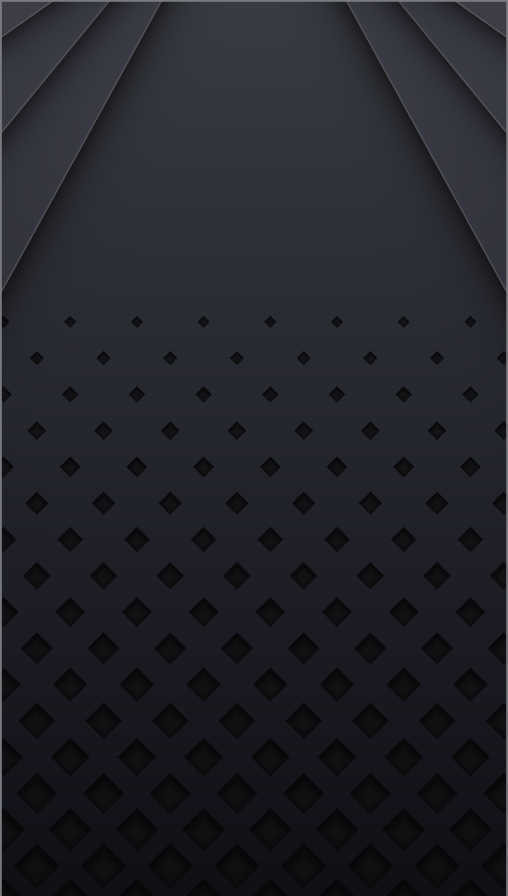
A Shadertoy shader for this background:

```glsl
// Dark slate backdrop: growing diamond cutouts below, layered corner panels above.

// Signed distance to a diamond of half-diagonal r
float diamond(vec2 p, float r) {
    return (abs(p.x) + abs(p.y) - r) * 0.7071;
}

// Staggered rows of recessed diamonds that grow downwards
vec3 addCutouts(vec3 color, vec2 p, float t, float pixel) {
    const vec2 cell = vec2(0.1313, 0.0714);
    const vec2 first = vec2(0.0069, 0.6336);
    float nearest = round((p.y - first.y) / cell.y);
    for (float k = -1.0; k <= 1.0; k++) {
        float row = nearest + k;
        if (row < 0.0) continue;
        float r = 0.0118 + 0.0022 * row;
        float x = p.x - first.x - 0.5 * cell.x * mod(row, 2.0);
        vec2 q = vec2(mod(x + 0.5 * cell.x, cell.x) - 0.5 * cell.x,
                      p.y - first.y - row * cell.y);
        // The inner shadow falls from the upper edges
        float depth = -diamond(q - vec2(0.0, 0.15 * r), r);
        vec3 fill = mix(vec3(0.036, 0.037, 0.043), vec3(0.078, 0.080, 0.086),
                        smoothstep(-0.1 * r, 0.55 * r, depth)) * mix(1.1, 0.75, t);
        float edge = diamond(q, r);
        color = mix(color, fill, 1.0 - smoothstep(-0.6 * pixel, 0.6 * pixel, edge));
    }
    return color;
}

// Mirrored triangular sheets, each shading the one beneath
vec3 addPanels(vec3 color, vec2 p, float pixel) {
    vec2 reach[3] = vec2[3](vec2(0.320, 0.581), vec2(0.218, 0.266), vec2(0.108, 0.076));
    vec2 q = vec2(min(p.x, 1.0 - p.x), p.y);
    for (int i = 0; i < 3; i++) {
        vec2 slope = 1.0 / reach[i];
        float s = (dot(q, slope) - 1.0) / length(slope);
        color *= 1.0 - 0.55 * exp(-max(s, 0.0) / 0.032);
        vec3 sheet = mix(vec3(0.235, 0.240, 0.280), vec3(0.195, 0.200, 0.235),
                         smoothstep(0.0, 0.6, p.y));
        color = mix(color, sheet, 1.0 - smoothstep(-0.6 * pixel, 0.6 * pixel, s));
        // Thin lit rim
        float rim = 1.0 - smoothstep(0.0005, 0.0008 + pixel, abs(s + 0.001));
        color = mix(color, vec3(0.42, 0.41, 0.41), 0.5 * rim);
    }
    return color;
}

void mainImage(out vec4 fragColor, in vec2 fragCoord) {
    // Canvas widths, measured down from the top left
    float pixel = 1.0 / iResolution.x;
    vec2 p = vec2(fragCoord.x, iResolution.y - fragCoord.y) * pixel;
    float t = p.y * iResolution.x / iResolution.y;

    vec3 color = mix(vec3(0.225, 0.235, 0.265), vec3(0.058, 0.058, 0.085), t);
    color = addCutouts(color, p, t, pixel);
    color = addPanels(color, p, pixel);

    // Pale hairline along the sides and top
    float border = min(min(p.x, 1.0 - p.x), p.y);
    float line = 1.0 - smoothstep(0.0034 - 0.5 * pixel, 0.0034 + 0.5 * pixel, border);
    color = mix(color, vec3(0.47, 0.48, 0.50), line);

    fragColor = vec4(color, 1.0);
}
```
